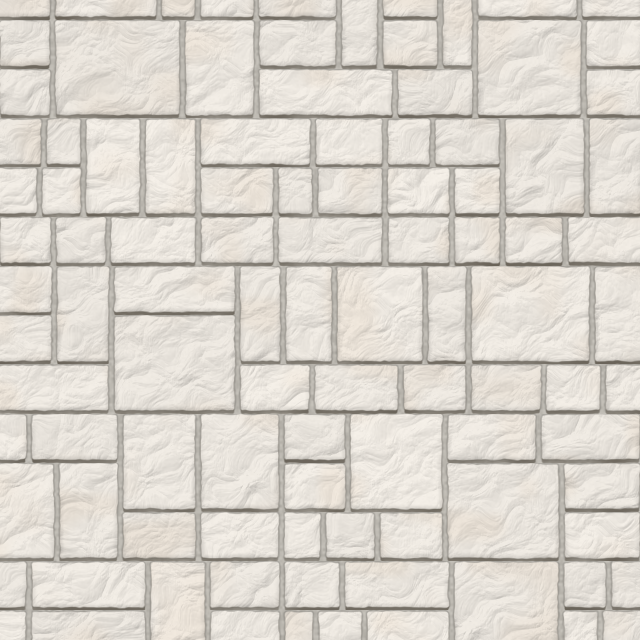
This texture is drawn by a WebGL 2 fragment shader. Its source:

```glsl
#version 300 es
precision highp float;

uniform vec2 u_resolution;
out vec4 fragColor;

const float UNITS = 13.0;          // stone courses over the canvas height
const float BAND_HEIGHT = 3.0;     // courses between through-running joints
const float BAND_OFFSET = 1.6;
const float BLOCK_WIDTH = 4.6;
const float SIDE_GAP = 0.062;
const float TOP_GAP = 0.022;
const float BOTTOM_GAP = 0.066;
const float CORNER = 0.05;
const float EDGE_WOBBLE = 0.05;
const float SHADOW_DROP = 0.075;
const float RELIEF_STEP = 0.03;
const float RELIEF_GAIN = 0.027;
const vec2 LIGHT_DIR = vec2(-0.45, 0.89);
const vec3 STONE = vec3(0.912, 0.893, 0.864);
const vec3 WARM_STAIN = vec3(0.89, 0.85, 0.80);
const vec3 MORTAR = vec3(0.735, 0.72, 0.69);
const vec3 SHADOW = vec3(0.41, 0.385, 0.345);

float hash(vec2 p) {
    return fract(sin(dot(p, vec2(127.1, 311.7))) * 43758.5453);
}

float noise(vec2 p) {
    vec2 i = floor(p), f = fract(p);
    f = f * f * (3.0 - 2.0 * f);
    return mix(mix(hash(i), hash(i + vec2(1, 0)), f.x),
               mix(hash(i + vec2(0, 1)), hash(i + vec2(1, 1)), f.x), f.y);
}

// Split-face height: warped ridges stretched along a rising diagonal
float relief(vec2 p) {
    p += 0.4 * vec2(noise(p * 2.1), noise(p * 2.1 + 7.3));
    p = mat2(0.85, -0.53, 0.53, 0.85) * p * vec2(1.1, 1.7);
    float height = 0.0, amplitude = 0.5;
    for (int i = 0; i < 5; i++) {
        height += amplitude * abs(noise(p) * 2.0 - 1.0);
        p = mat2(1.75, 0.95, -0.95, 1.75) * p + 3.7;
        amplitude *= 0.5;
    }
    return height;
}

float roundBox(vec2 p, vec2 halfSize) {
    vec2 q = abs(p) - halfSize + CORNER;
    return length(max(q, 0.0)) + min(max(q.x, q.y), 0.0) - CORNER;
}

float blockEdge(float index, float band) {
    return (index + 0.5 * (hash(vec2(index, band)) - 0.5)) * BLOCK_WIDTH;
}

// Finds the stone cell around p by repeatedly cutting a block in two
void findCell(vec2 p, out vec2 lo, out vec2 hi) {
    float band = floor(p.y / BAND_HEIGHT);
    float index = floor(p.x / BLOCK_WIDTH);
    if (p.x < blockEdge(index, band)) index -= 1.0;
    else if (p.x >= blockEdge(index + 1.0, band)) index += 1.0;
    lo = vec2(blockEdge(index, band), band * BAND_HEIGHT);
    hi = vec2(blockEdge(index + 1.0, band), (band + 1.0) * BAND_HEIGHT);

    for (int i = 0; i < 7; i++) {
        vec2 size = hi - lo;
        float choice = hash(lo + hi * 1.37);
        float place = hash(lo * 1.71 + hi + 5.3);
        bool cutX = false, cutY = false;
        float course = lo.y + 1.0;
        if (size.y > 2.5) {
            cutX = size.x > 5.0;
            cutY = !cutX;
            course += step(0.5, place);
        } else if (size.y > 1.5) {
            cutX = size.x > 2.7 || (size.x > 1.3 && choice > 0.84);
            cutY = !cutX && size.x > 1.0 && choice < 0.45;
        } else {
            cutX = size.x > 2.9 || (size.x > 1.7 && choice < 0.4);
        }
        if (cutX) {
            float x = mix(lo.x, hi.x, mix(0.3, 0.7, place));
            if (p.x < x) hi.x = x; else lo.x = x;
        } else if (cutY) {
            if (p.y < course) hi.y = course; else lo.y = course;
        }
    }
}

void main() {
    vec2 p = gl_FragCoord.xy / u_resolution.y * UNITS - vec2(0.0, BAND_OFFSET);
    float aa = UNITS / u_resolution.y;

    vec2 lo, hi;
    findCell(p, lo, hi);
    float id = hash(lo + hi * 0.73);
    vec2 stoneLo = lo + vec2(SIDE_GAP, BOTTOM_GAP);
    vec2 stoneHi = hi - vec2(SIDE_GAP, TOP_GAP);
    vec2 halfSize = 0.5 * (stoneHi - stoneLo);
    vec2 local = p - 0.5 * (stoneLo + stoneHi);
    vec2 grain = p + 40.0 * vec2(id, fract(id * 17.0));
    float wobble = EDGE_WOBBLE * (0.6 * noise(grain * 4.0) + 0.4 * noise(grain * 11.0) - 0.5);
    float d = roundBox(local, halfSize) + wobble;

    // Mortar with contact darkening and the shadow under each stone
    vec3 color = MORTAR + 0.09 * (noise(p * 17.0) - 0.5);
    color *= 1.0 - 0.16 * (1.0 - smoothstep(0.0, 0.05, d));
    float shadowDist = roundBox(local + vec2(0.0, SHADOW_DROP), halfSize) + wobble;
    float strength = mix(0.5, 1.0, noise(p * vec2(1.6, 3.0)));
    color = mix(color, SHADOW, strength * (1.0 - smoothstep(-aa, aa, shadowDist)));

    // Rough stone face
    float slope = (relief(grain) - relief(grain + LIGHT_DIR * RELIEF_STEP)) / RELIEF_STEP;
    float tone = 1.0 + clamp(slope * RELIEF_GAIN, -0.16, 0.035);
    tone += 0.03 * (id - 0.5) + 0.02 * (noise(grain * 24.0) - 0.5);
    float rim = smoothstep(-0.11, 0.0, d);
    tone -= rim * (0.05 - 0.05 * local.y / halfSize.y);
    float stain = smoothstep(0.5, 0.95, noise(grain * 1.3));
    vec3 face = mix(STONE, WARM_STAIN, 0.6 * stain) * tone;

    color = mix(color, face, 1.0 - smoothstep(-aa, aa, d));
    fragColor = vec4(clamp(color, 0.0, 1.0), 1.0);
}
```
